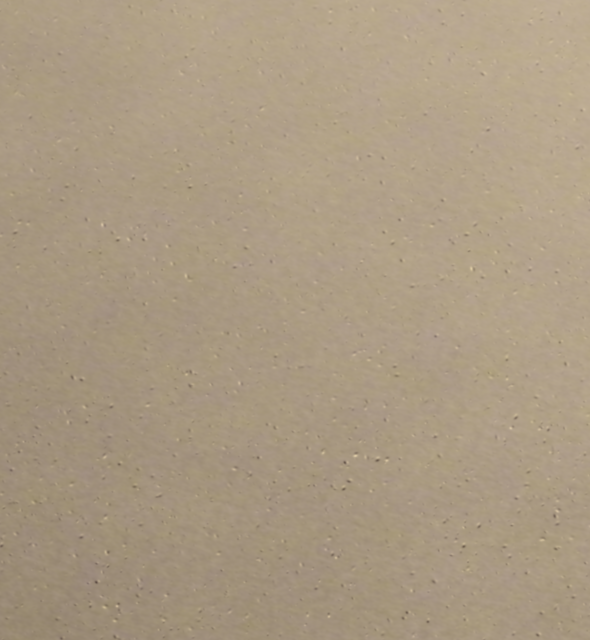
A Shadertoy shader for this texture:

```glsl
vec2 hash2(vec2 p) {
    vec3 q = fract(vec3(p.xyx) * vec3(0.1031, 0.1030, 0.0973));
    q += dot(q, q.yzx + 33.33);
    return fract((q.xx + q.yz) * q.zy);
}

float gradientNoise(vec2 p) {
    vec2 i = floor(p), f = fract(p);
    vec2 u = f * f * f * (f * (f * 6.0 - 15.0) + 10.0);
    vec2 o = vec2(0.0, 1.0);
    float a = dot(hash2(i) * 2.0 - 1.0, f);
    float b = dot(hash2(i + o.yx) * 2.0 - 1.0, f - o.yx);
    float c = dot(hash2(i + o.xy) * 2.0 - 1.0, f - o.xy);
    float d = dot(hash2(i + o.yy) * 2.0 - 1.0, f - o.yy);
    return mix(mix(a, b, u.x), mix(c, d, u.x), u.y);
}

float fbm(vec2 p) {
    float sum = 0.0, amp = 0.6;
    for (int k = 0; k < 4; k++) {
        sum += amp * gradientNoise(p);
        p = mat2(1.9, 0.4, -0.4, 1.9) * p + 17.3;
        amp *= 0.6;
    }
    return sum;
}

// Soft rounded flecks, one per cell; x is dark pits, y is light chips
vec2 flecks(vec2 p, float seed) {
    vec2 cell = floor(p), sum = vec2(0.0);
    for (int y = -1; y <= 1; y++)
    for (int x = -1; x <= 1; x++) {
        vec2 id = cell + vec2(x, y);
        vec2 kind = hash2(id + seed);
        vec2 shape = hash2(id + seed + 71.0);
        vec2 d = p - id - hash2(id + seed + 37.0);
        float angle = -0.35 + (shape.x - 0.5) * 2.2;
        float ca = cos(angle), sa = sin(angle);
        d = mat2(ca, -sa, sa, ca) * d;
        vec2 size = vec2(0.12 + 0.08 * shape.y, 0.11);
        float strength = pow(kind.x, 5.0);
        float body = exp(-dot(d / size, d / size));
        // A fainter fleck of the opposite tone sits beside each one
        vec2 e = (d - vec2(0.10, 0.22)) / size;
        float rim = 0.55 * exp(-dot(e, e));
        sum += strength * (kind.y < 0.55 ? vec2(body, rim) : vec2(rim, body));
    }
    return sum;
}

void mainImage(out vec4 fragColor, in vec2 fragCoord) {
    vec2 uv = fragCoord / iResolution.y;

    // Light falls off from the upper right to the lower left
    float light = 0.17 + 0.47 * uv.y + 0.42 * uv.x;
    light += 0.18 * fbm(uv * vec2(5.0, 7.0));
    vec3 color = mix(vec3(0.562, 0.502, 0.424), vec3(0.742, 0.676, 0.575), light);

    // Ochre and mauve blotches, drawn out sideways
    float tint = 0.7 * fbm(uv * vec2(11.0, 16.0) + 40.0) + 0.7 * fbm(uv * vec2(32.0, 52.0) + 9.0);
    color += tint * vec3(0.005, 0.018, -0.052);

    // Fine grain, slanting gently down to the right
    vec2 slanted = mat2(0.95, 0.31, -0.31, 0.95) * uv;
    float grain = gradientNoise(slanted * vec2(55.0, 100.0))
                + 0.7 * gradientNoise(slanted * vec2(120.0, 190.0) + 5.0);
    float rough = mix(1.15, 0.65, uv.y);
    color += 0.032 * rough * grain;

    // Scattered pits and chips, denser toward the bottom
    vec2 spots = flecks(uv * 54.0, 3.0) + 0.5 * flecks(uv * 74.0 + 11.0, 131.0);
    spots *= rough * (0.85 + 1.0 * gradientNoise(uv * 9.0 + 60.0));
    color -= spots.x * vec3(0.20, 0.20, 0.17);
    color += spots.y * vec3(0.17, 0.16, 0.12);

    fragColor = vec4(clamp(color, 0.0, 1.0), 1.0);
}
```
